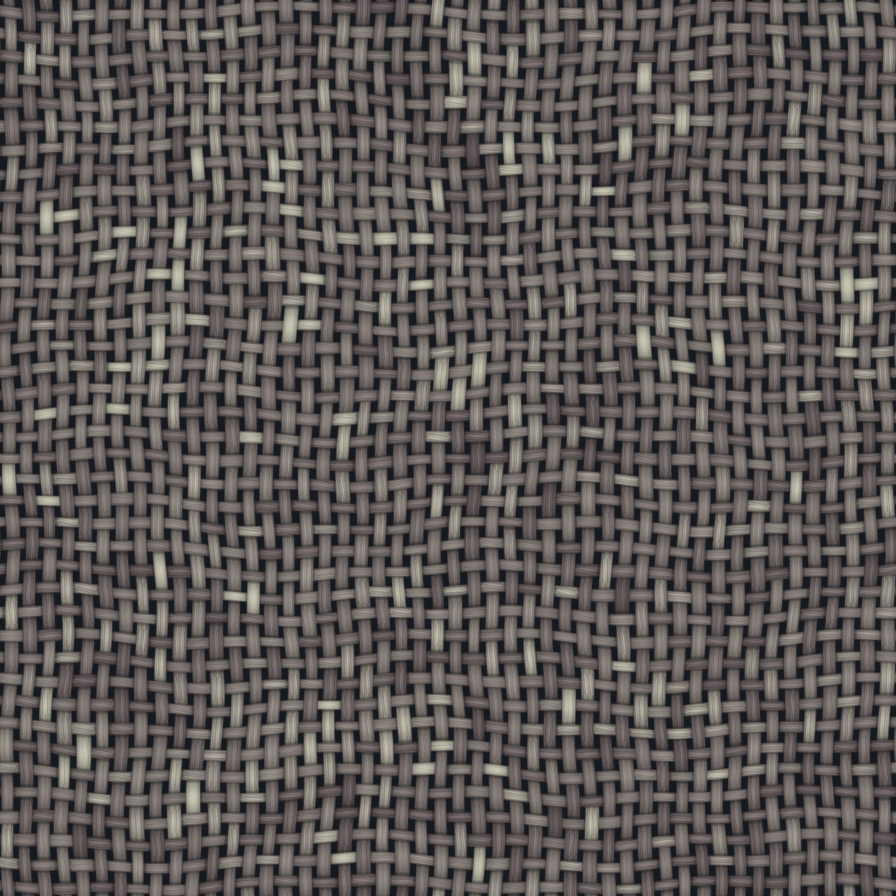
A WebGL 1 fragment shader for this texture:

```glsl
precision highp float;

uniform vec2 u_resolution;

const vec2 THREADS = vec2(48.0, 40.0);      // warp columns, weft rows
const float WARP_HALF = 0.34;               // half widths, in cells
const float WEFT_HALF = 0.235;
const float WIDTH_VARIATION = 0.26;
const float CENTRE_JITTER = 0.09;
const float EDGE_SOFTNESS = 0.11;
const float SEGMENT_CONTRAST = 0.42;
const float SLUB_CONTRAST = 0.13;
const float FIBRE_CONTRAST = 0.13;
const float PALE_SHARE = 0.10;
const vec3 GAP_COLOUR = vec3(0.085, 0.10, 0.125);
const vec3 DARK_YARN = vec3(0.37, 0.325, 0.335);
const vec3 MID_YARN = vec3(0.53, 0.495, 0.48);
const vec3 PALE_YARN = vec3(0.77, 0.76, 0.69);
const float PI = 3.14159265;
const float TAU = 6.2831853;

float hash(vec2 p) {
  return fract(sin(dot(p, vec2(127.1, 311.7))) * 43758.545);
}

// Gentle drift of the threads, periodic over the canvas
vec2 drift(vec2 uv) {
  return vec2(0.16 * sin(TAU * (2.0 * uv.y + uv.x)) + 0.07 * sin(TAU * (7.0 * uv.y - 3.0 * uv.x)),
              0.20 * sin(TAU * (2.0 * uv.x - uv.y)) + 0.08 * sin(TAU * (6.0 * uv.x + 4.0 * uv.y)));
}

// Slow colour change along one thread
float slub(float thread, float along, float seed) {
  float phase = TAU * hash(vec2(thread, seed));
  return 0.5 * sin(TAU * 3.0 * along + phase)
       + 0.3 * sin(TAU * 8.0 * along + phase * 3.0)
       + 0.5 * sin(phase * 5.0);
}

// Colour and coverage of a yarn; id.x is its thread, id.y the visible segment.
// pos.x runs across the yarn and pos.y along it, both in cells.
vec4 yarn(vec2 id, vec2 pos, float along, float halfWidth, float height, float soft, float seed) {
  vec2 key = id + seed * vec2(17.0, 29.0);
  float tint = hash(key);
  float fatness = hash(key + 5.3);
  float offset = hash(key + 9.7) - 0.5;
  float width = halfWidth * (1.0 + WIDTH_VARIATION * (fatness - 0.5));
  float across = pos.x - CENTRE_JITTER * offset;

  // Twisted fibres
  float twist = across * 21.0 + pos.y * 4.0 * offset + tint * TAU;
  float fibre = 0.6 * sin(twist) + 0.4 * sin(twist * 2.3 + pos.y * 3.0 + fatness * TAU);

  float tone = 0.42 + SEGMENT_CONTRAST * (tint - 0.5)
             + SLUB_CONTRAST * slub(id.x, along, seed) + FIBRE_CONTRAST * fibre;
  tone += 0.36 * step(1.0 - PALE_SHARE, hash(key + 3.1));
  vec3 colour = mix(DARK_YARN, MID_YARN, smoothstep(0.0, 0.5, tone));
  colour = mix(colour, PALE_YARN, smoothstep(0.45, 1.0, tone));

  // Rounded profile, dimmed where the yarn dips under
  float profile = min(abs(across) / width, 1.0);
  colour *= (1.0 - 0.30 * profile * profile) * (0.86 + 0.16 * height);
  float coverage = 1.0 - smoothstep(width - 0.5 * soft, width + 0.5 * soft, abs(across));
  return vec4(colour, coverage);
}

void main() {
  vec2 uv = gl_FragCoord.xy / u_resolution;
  vec2 grid = uv * THREADS + drift(uv);
  vec2 cell = floor(grid);
  vec2 local = fract(grid) - 0.5;
  vec2 side = vec2(local.x < 0.0 ? -1.0 : 1.0, local.y < 0.0 ? -1.0 : 1.0);
  vec2 pixel = THREADS / u_resolution;
  vec2 soft = max(vec2(EDGE_SOFTNESS), 1.3 * pixel);

  // Plain weave: each hidden half cell belongs to the neighbouring segment
  bool warpOver = mod(cell.x + cell.y, 2.0) < 0.5;
  float lift = warpOver ? 1.0 : -1.0;
  vec2 warpId = mod(vec2(cell.x, cell.y + (warpOver ? 0.0 : side.y)), THREADS);
  vec2 weftId = mod(vec2(cell.y, cell.x + (warpOver ? side.x : 0.0)), THREADS.yx);

  vec4 warp = yarn(warpId, local, uv.y, WARP_HALF, lift * cos(PI * local.y), soft.x, 1.0);
  vec4 weft = yarn(weftId, local.yx, uv.x, WEFT_HALF, -lift * cos(PI * local.x), soft.y, 2.0);

  // Lower yarn, contact shadow, then upper yarn
  vec4 lower = warpOver ? weft : warp;
  vec4 upper = warpOver ? warp : weft;
  float reach = warpOver ? abs(local.x) - WARP_HALF : abs(local.y) - WEFT_HALF;
  float contact = 0.72 + 0.28 * smoothstep(0.0, 0.16, reach);
  vec3 colour = mix(GAP_COLOUR, lower.rgb * contact, lower.a);
  colour = mix(colour, upper.rgb, upper.a);

  gl_FragColor = vec4(colour, 1.0);
}
```
